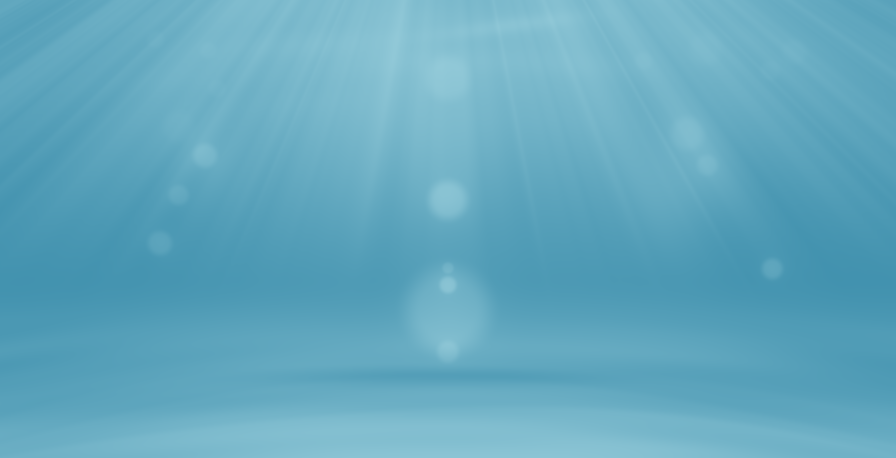
A Shadertoy shader for this background:

```glsl
// Underwater stage: pale light shafts, drifting bokeh orbs and a softly rippled floor.

// Palette: tone 0 is deep water, tone 1 is bright haze
const vec3 DEEP  = vec3(0.27, 0.58, 0.69);
const vec3 LIGHT = vec3(0.56, 0.78, 0.84);

// Layout, in canvas heights; x is zero at the centre
const vec2  SOURCE        = vec2(0.0, 1.52);
const float HORIZON       = 0.36;
const float RAY_STRENGTH  = 0.30;
const float FLOOR_RIPPLE  = 0.16;
const vec2  SHADOW_CENTRE = vec2(0.0, 0.177);
const vec2  SHADOW_SIZE   = vec2(0.42, 0.022);

// Each orb: centre x, centre y, radius, strength
const int ORB_COUNT = 11;
const vec4 ORBS[ORB_COUNT] = vec4[](
    vec4( 0.000, 0.563, 0.048, 0.42), vec4( 0.000, 0.378, 0.021, 0.38),
    vec4( 0.000, 0.415, 0.014, 0.22), vec4( 0.000, 0.232, 0.027, 0.24),
    vec4( 0.000, 0.828, 0.055, 0.16), vec4(-0.530, 0.660, 0.030, 0.26),
    vec4(-0.588, 0.574, 0.025, 0.20), vec4(-0.629, 0.469, 0.030, 0.27),
    vec4( 0.708, 0.413, 0.026, 0.33), vec4( 0.523, 0.708, 0.042, 0.15),
    vec4( 0.566, 0.639, 0.026, 0.15));
const int FAINT_ORBS = 8;

float hash(float n) { return fract(sin(n * 127.1) * 437.58); }

float noise1(float x) {
    float i = floor(x), f = fract(x);
    return mix(hash(i), hash(i + 1.0), f * f * (3.0 - 2.0 * f));
}

float noise2(vec2 p) {
    float row = floor(p.y), f = fract(p.y);
    return mix(noise1(p.x + row * 37.0), noise1(p.x + row * 37.0 + 37.0),
               f * f * (3.0 - 2.0 * f));
}

float glow(vec2 p, vec2 centre, vec2 size) {
    vec2 d = (p - centre) / size;
    return exp(-dot(d, d));
}

// Nearly flat disc with a feathered rim
float orb(vec2 p, vec2 centre, float radius) {
    float d = length(p - centre) / radius;
    return 0.65 * (1.0 - smoothstep(0.55, 1.15, d)) + 0.35 * exp(-d * d);
}

// Broad haze above, pale floor below, darker sides
float waterTone(vec2 p) {
    float side = smoothstep(0.2, 1.0, abs(p.x));
    float haze = 0.74 * smoothstep(0.33, 0.93, p.y);
    float ground = 0.32 * (1.0 - smoothstep(0.22, 0.40, p.y))
                 + 0.47 * (1.0 - smoothstep(0.0, 0.16, p.y));
    return 0.09 + haze * mix(1.0, 0.5, side) + ground * mix(1.0, 0.65, side) - 0.14 * side;
}

// Shafts are constant along each slope through the source
float rayTone(vec2 p) {
    float slope = p.x / (SOURCE.y - p.y);
    float shafts = 0.55 * noise1(slope * 9.0 + 20.0) + 0.30 * noise1(slope * 23.0 + 60.0)
                 + 0.15 * noise1(slope * 60.0 + 150.0) - 0.5;
    float tone = RAY_STRENGTH * shafts;
    tone += 0.12 * exp(-pow((slope + 0.20) / 0.04, 2.0));
    for (int i = 0; i < 3; i++) {
        float thin = -0.43 + 0.5 * float(i) + 0.12 * float(i == 1);
        tone += 0.06 * exp(-pow((slope - thin) / 0.007, 2.0));
    }
    return tone * smoothstep(HORIZON - 0.06, 0.65, p.y);
}

// Flat ripples, nested arcs of light and a contact shadow
float floorTone(vec2 p) {
    float mask = 1.0 - smoothstep(0.20, HORIZON, p.y);
    vec2 q = vec2(p.x * 2.0, p.y * 28.0 + 2.5 * p.x * p.x);
    float tone = FLOOR_RIPPLE * mask * (noise2(q + 5.0) - 0.5);
    for (int i = 0; i < 3; i++) {
        float k = float(i);
        float crest = 0.112 + 0.055 * k - (0.11 + 0.02 * k) * p.x * p.x + 0.012 * sin(p.x * 3.0 + k * 2.0);
        float below = crest - p.y;
        tone += (0.09 - 0.025 * k) * smoothstep(-0.006, 0.012, below) * exp(-max(below, 0.0) * 18.0);
    }
    tone -= 0.22 * glow(p, SHADOW_CENTRE, SHADOW_SIZE);
    return tone;
}

// Curved surface streaks near the top
float surfaceTone(vec2 p) {
    float bend = p.y + 0.10 * p.x * p.x;
    float streaks = noise2(vec2(p.x * 3.0 + 8.0, bend * 22.0)) - 0.5;
    float tone = 0.14 * streaks * smoothstep(0.68, 0.95, p.y) * exp(-p.x * p.x * 2.0);
    return tone + 0.14 * glow(p, vec2(0.13, 0.928 + 0.12 * p.x), vec2(0.16, 0.018));
}

float orbTone(vec2 p) {
    float tone = 0.0;
    for (int i = 0; i < ORB_COUNT; i++)
        tone += ORBS[i].w * orb(p, ORBS[i].xy, ORBS[i].z);
    for (int i = 0; i < FAINT_ORBS; i++) {
        float k = float(i);
        vec2 centre = vec2((mod(k, 2.0) * 2.0 - 1.0) * mix(0.4, 0.8, hash(k + 3.0)),
                           mix(0.72, 0.92, hash(k + 31.0)));
        tone += 0.06 * orb(p, centre, mix(0.02, 0.045, hash(k + 71.0)));
    }
    // Wide halos behind the orbs
    tone += 0.42 * orb(p, vec2(0.0, 0.325), 0.105);
    tone += 0.20 * glow(p, vec2(0.0, 0.64), vec2(0.085, 0.22));
    tone += 0.26 * glow(p, vec2(0.52, 0.62), vec2(0.10, 0.13));
    tone += 0.14 * glow(p, vec2(-0.53, 0.66), vec2(0.08, 0.10));
    return tone;
}

void mainImage(out vec4 fragColor, in vec2 fragCoord) {
    vec2 p = (fragCoord - vec2(0.5 * iResolution.x, 0.0)) / iResolution.y;
    float tone = waterTone(p) + rayTone(p) + floorTone(p) + surfaceTone(p) + orbTone(p);
    tone = clamp(tone, -0.22, 1.18);
    fragColor = vec4(mix(DEEP, LIGHT, tone), 1.0);
}
```
